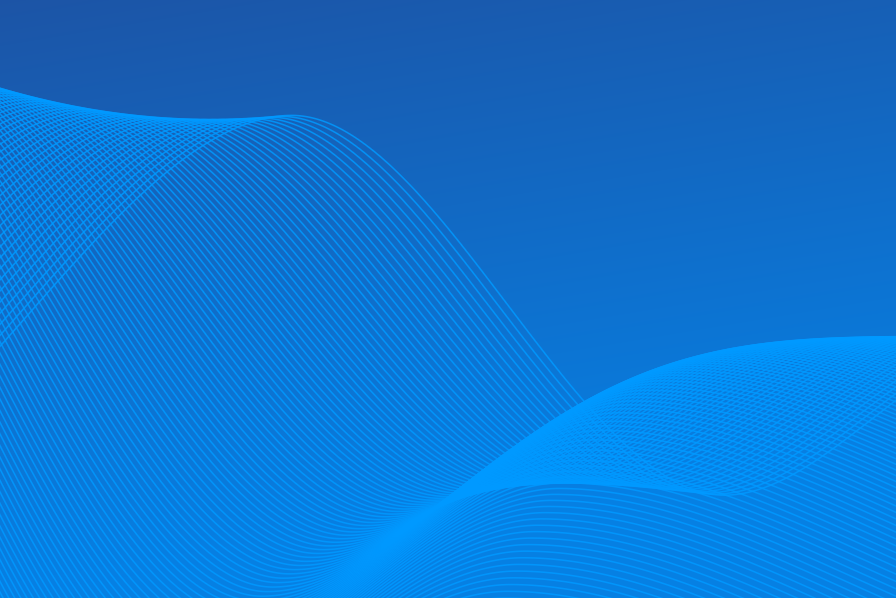
Give the GLSL for this background, as a Shadertoy shader.

```glsl
// Blue gradient with a veil of fine bright lines that folds like a ribbon.
// Each line is a smooth wave through a crest, a trough and a swell; these
// points drift left from line to line, so the folds appear where lines crowd.

const int LINE_COUNT = 100;
const float HALF_WIDTH = 0.0013;    // in canvas heights
const float LINE_OPACITY = 0.85;
const float FIRST_SPACING = 1.5;    // relative gap between the first lines

const vec3 DEEP_BLUE = vec3(0.11, 0.33, 0.65);
const vec3 CLEAR_BLUE = vec3(0.025, 0.50, 0.89);
const vec3 LINE_BLUE = vec3(0.0, 0.60, 1.0);
const vec2 GRADIENT_AXIS = vec2(0.25, -1.0);

const vec2 LEAD_IN = vec2(-0.88, -0.664);  // from crest to the left foot
const vec2 TAIL = vec2(0.977, -0.293);     // from swell to the right foot

// Turning points of the line at position t in the family
vec2 crestAt(float t) {
    return vec2(0.488 - 1.172 * t, 0.807 - 0.117 * t + 0.508 * t * t);
}

vec2 troughAt(float t) {
    return vec2(1.211 - 1.016 * t, 0.172 + 0.117 * t - 0.586 * t * t * t);
}

vec2 swellAt(float t) {
    float t2 = t * t;
    return vec2(1.719 - 0.879 * t, 0.4375 - 0.449 * t2 * t2 * t);
}

// Height and slope of an S-curve that is level at both ends
vec2 easeBetween(vec2 a, vec2 b, float x) {
    vec2 span = b - a;
    float u = clamp((x - a.x) / span.x, 0.0, 1.0);
    return vec2(a.y + span.y * u * u * (3.0 - 2.0 * u),
                6.0 * u * (1.0 - u) * span.y / span.x);
}

vec2 waveAt(float t, float x) {
    vec2 crest = crestAt(t);
    vec2 trough = troughAt(t);
    vec2 swell = swellAt(t);
    if (x < crest.x) return easeBetween(crest + LEAD_IN, crest, x);
    if (x < trough.x) return easeBetween(crest, trough, x);
    if (x < swell.x) return easeBetween(trough, swell, x);
    return easeBetween(swell, swell + TAIL, x);
}

// Combined coverage of all lines
float veil(vec2 p, float pixel) {
    float gap = 1.0;
    for (int i = 0; i < LINE_COUNT; i++) {
        float s = float(i) / float(LINE_COUNT - 1);
        float t = s * mix(FIRST_SPACING, 1.0, s);
        vec2 wave = waveAt(t, p.x);
        float d = abs(p.y - wave.x) * inversesqrt(1.0 + wave.y * wave.y);
        float cover = clamp((HALF_WIDTH - d) / pixel + 0.5, 0.0, 1.0);
        gap *= 1.0 - LINE_OPACITY * cover;
    }
    return 1.0 - gap;
}

void mainImage(out vec4 fragColor, in vec2 fragCoord) {
    vec2 uv = fragCoord / iResolution.xy;
    vec2 p = fragCoord / iResolution.y;

    // Background gradient from the upper left
    float shade = dot(uv - vec2(0.0, 1.0), GRADIENT_AXIS);
    vec3 color = mix(DEEP_BLUE, CLEAR_BLUE, clamp(shade, 0.0, 1.0));

    // Line veil
    color = mix(color, LINE_BLUE, veil(p, 1.0 / iResolution.y));
    fragColor = vec4(color, 1.0);
}
```
